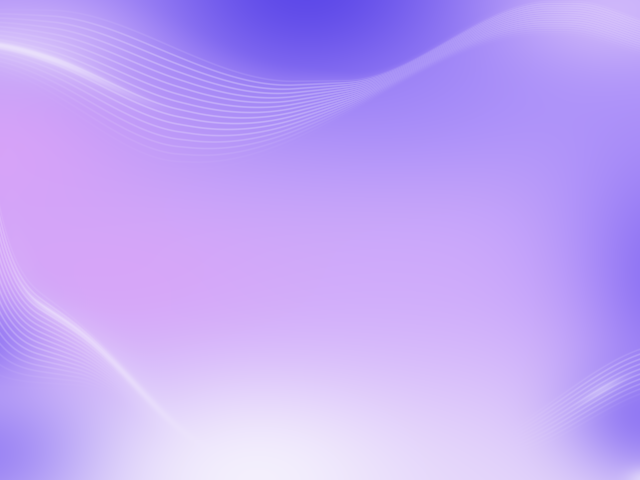
Give the GLSL for this background, as a WebGL 2 fragment shader.

```glsl
#version 300 es
precision highp float;
// Soft violet backdrop with a pale floor glow and three ribbons of fine flowing lines.

uniform vec2 u_resolution;
out vec4 outColor;

// Palette
const vec3 MIST = vec3(0.89, 0.83, 0.98);
const vec3 LILAC = vec3(0.81, 0.67, 0.98);
const vec3 VIOLET = vec3(0.69, 0.58, 0.975);
const vec3 PINK = vec3(0.85, 0.64, 0.97);
const vec3 PERIWINKLE = vec3(0.66, 0.56, 0.98);
const vec3 INDIGO = vec3(0.36, 0.28, 0.91);
const vec3 BLUE = vec3(0.50, 0.40, 0.945);
const vec3 PALE = vec3(0.83, 0.74, 0.98);
const vec3 WHITE = vec3(0.96, 0.95, 0.99);

// Line look, in canvas heights
const float LINE_WIDTH = 0.0014;
const float STRAND_WIDTH = 0.008;
const float HALO_WIDTH = 0.035;

float ramp(float a, float b, float x) { return smoothstep(a, b, x); }

float glow(vec2 p, vec2 center, vec2 radius) {
    vec2 d = (p - center) / radius;
    return exp(-dot(d, d));
}

// Lower and upper borders of each ribbon, packed as (low, high)
vec2 topBorders(float x) {
    float low = 0.84 - 0.20 * ramp(-0.04, 0.28, x) + 0.28 * ramp(0.30, 0.84, x)
              - 0.05 * ramp(0.88, 1.05, x);
    float high = 0.985 - 0.15 * ramp(0.08, 0.46, x) + 0.165 * ramp(0.54, 0.86, x)
               - 0.05 * ramp(0.90, 1.05, x);
    return vec2(low, high);
}

vec2 leftBorders(float x) {
    float low = 0.185 - 0.14 * ramp(0.12, 0.36, x);
    float high = 0.36 - 0.30 * ramp(0.06, 0.36, x) + 0.22 * exp(-x / 0.035);
    return vec2(low, high);
}

vec2 rightBorders(float x) {
    return vec2(0.04 + 0.14 * ramp(0.78, 1.06, x), 0.07 + 0.22 * ramp(0.70, 1.05, x));
}

// Position across a ribbon (0 low, 1 high) and its change per canvas height
vec2 across(float y, vec2 borders) {
    float t = (y - borders.x) / (borders.y - borders.x);
    float slope = length(vec2(dFdx(t), dFdy(t))) * u_resolution.y;
    return vec2(t, max(slope, 0.001));
}

// Evenly spaced hairlines, fading at both borders
float hairlines(vec2 ribbon, float count) {
    float d = abs(fract(ribbon.x * count) - 0.5) / (count * ribbon.y);
    float line = 1.0 - smoothstep(0.0, LINE_WIDTH + 1.0 / u_resolution.y, d);
    return line * ramp(-0.02, 0.45, ribbon.x) * (1.0 - ramp(0.88, 1.03, ribbon.x));
}

// One bright strand with a soft halo
float strand(vec2 ribbon, float at) {
    float d = abs(ribbon.x - at) / ribbon.y;
    return 0.45 * exp(-pow(d / STRAND_WIDTH, 2.0)) + 0.25 * exp(-pow(d / HALO_WIDTH, 2.0));
}

vec3 backdrop(vec2 p, float aboveTop) {
    vec3 c = mix(MIST, LILAC, ramp(-0.05, 0.46, p.y));
    c = mix(c, VIOLET, ramp(0.40, 0.90, p.y));
    c = mix(c, PERIWINKLE, 0.6 * glow(p, vec2(0.68, 0.80), vec2(0.22, 0.15)));
    c = mix(c, PERIWINKLE, 0.55 * glow(p, vec2(0.96, 0.58), vec2(0.16, 0.30)));
    c = mix(c, PINK, 0.9 * glow(p, vec2(0.0, 0.68), vec2(0.25, 0.22)));
    c = mix(c, PINK, 0.7 * glow(p, vec2(0.18, 0.42), vec2(0.26, 0.15)));
    c = mix(c, INDIGO, mix(0.55, 1.0, aboveTop) * glow(p, vec2(0.48, 1.04), vec2(0.26, 0.25)));
    c = mix(c, BLUE, 0.8 * glow(p, vec2(1.04, 0.42), vec2(0.12, 0.25)));
    c = mix(c, BLUE, 0.75 * glow(p, vec2(1.01, 0.13), vec2(0.12, 0.13)));
    c = mix(c, BLUE, 0.75 * glow(p, vec2(-0.03, 0.29), vec2(0.09, 0.09)));
    c = mix(c, BLUE, 0.75 * glow(p, vec2(-0.03, 0.05), vec2(0.20, 0.16)));
    c = mix(c, WHITE, 0.9 * glow(p, vec2(0.40, 0.0), vec2(0.23, 0.19)));
    c = mix(c, PALE, 0.75 * glow(p, vec2(0.05, 0.91), vec2(0.15, 0.09)));
    c = mix(c, PALE, 0.85 * glow(p, vec2(0.96, 0.98), vec2(0.16, 0.12)));
    return mix(c, WHITE, 0.6 * glow(p, vec2(1.01, 0.0), vec2(0.03, 0.025)));
}

void main() {
    vec2 p = gl_FragCoord.xy / u_resolution;
    vec2 top = across(p.y, topBorders(p.x));
    vec2 left = across(p.y, leftBorders(p.x));
    vec2 right = across(p.y, rightBorders(p.x));

    vec3 color = backdrop(p, ramp(0.75, 1.25, top.x));

    // Top ribbon: hairlines across the canvas, strand at the left
    float topFade = mix(0.32, 0.17, ramp(0.42, 0.65, p.x)) * mix(0.25, 1.0, ramp(0.0, 0.28, p.x));
    color = mix(color, WHITE, topFade * hairlines(top, 17.0));
    color = mix(color, WHITE, strand(top, 0.48) * (1.0 - ramp(0.06, 0.30, p.x)));

    // Left ribbon: lines gather into a strand that melts into the floor glow
    float leftFade = 1.0 - ramp(0.06, 0.22, p.x);
    color = mix(color, WHITE, 0.26 * leftFade * hairlines(left, 18.0));
    color = mix(color, WHITE, 0.8 * strand(left, 0.85) * ramp(0.0, 0.08, p.x) * (1.0 - ramp(0.18, 0.36, p.x)));

    // Right ribbon: short rising lines with a small highlight
    color = mix(color, WHITE, 0.24 * ramp(0.78, 0.95, p.x) * hairlines(right, 11.0));
    color = mix(color, WHITE, 0.55 * strand(right, 0.55) * glow(p, vec2(0.94, 0.19), vec2(0.04, 0.06)));

    outColor = vec4(color, 1.0);
}
```
